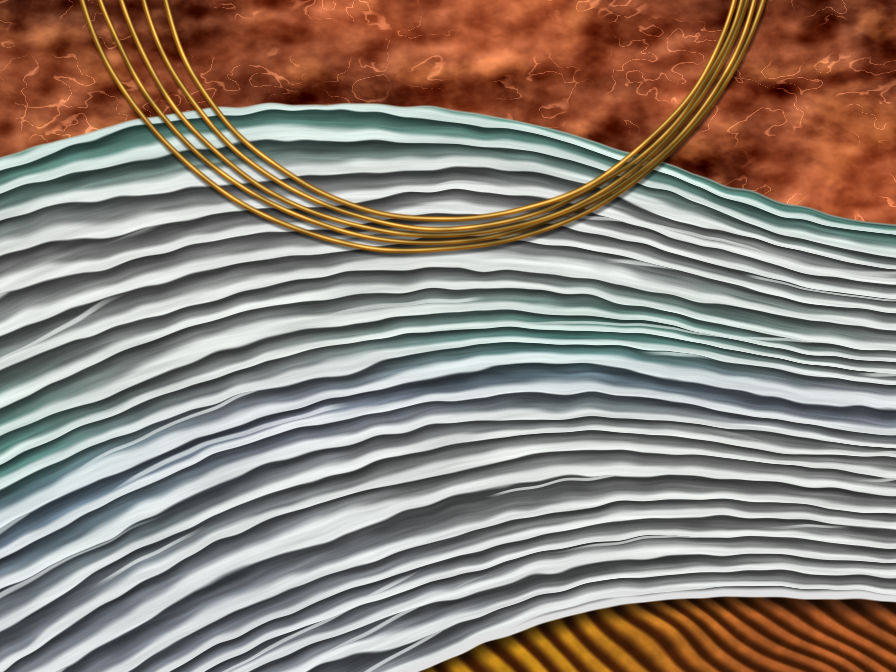
Write a WebGL 1 fragment shader that draws this background.

```glsl
precision highp float;
// Sculpted plaster wave between rust paint and a golden corner, crossed by gold strands.
// Ridges follow a coordinate blended between the wave's two edges; strands are
// interpolated circles, and value noise roughens every surface.
uniform vec2 u_resolution;

float hash(vec2 p) {
  vec3 q = fract(p.xyx * 0.1031);
  q += dot(q, q.yzx + 33.33);
  return fract((q.x + q.y) * q.z);
}

float noise(vec2 p) {
  vec2 i = floor(p), f = fract(p);
  f = f * f * (3.0 - 2.0 * f);
  return mix(mix(hash(i), hash(i + vec2(1, 0)), f.x),
             mix(hash(i + vec2(0, 1)), hash(i + vec2(1, 1)), f.x), f.y);
}

float fbm(vec2 p) {
  float sum = 0.0, amp = 0.5;
  for (int i = 0; i < 5; i++) {
    sum += amp * noise(p);
    p = mat2(1.6, 1.2, -1.2, 1.6) * p + 7.3;
    amp *= 0.5;
  }
  return sum;
}

float topEdge(float x) {
  float left = max(0.47 - x, 0.0), right = max(x - 0.47, 0.0);
  return 0.847 - 0.37 * left * left - 0.175 * smoothstep(0.62, 1.4, x)
       - 0.01 * min(right * 4.0, 1.0);
}

float bottomEdge(float x) {
  float left = max(1.05 - x, 0.0), right = max(x - 1.05, 0.0);
  return 0.111 - 0.86 * left * left / (1.0 + left) - 0.08 * right * right;
}

float blob(vec2 p, vec2 center, vec2 size) {
  vec2 d = (p - center) / size;
  return exp(-dot(d, d));
}

// Rough rust paint, lit from the upper left
vec3 rustPaint(vec2 p) {
  vec2 q = p * vec2(13.0, 19.0);
  float height = fbm(q);
  float relief = height - fbm(q + vec2(-0.22, 0.3));
  vec3 color = mix(vec3(0.31, 0.13, 0.07), vec3(0.65, 0.33, 0.2),
                   smoothstep(0.2, 0.75, fbm(p * vec2(4.0, 7.0) + 3.0)));
  color = mix(color, vec3(0.72, 0.41, 0.2), 0.35 * smoothstep(0.5, 0.75, height));
  color *= 0.85 + 0.25 * smoothstep(0.0, 0.6, p.x);
  float scratch = abs(noise(p * vec2(42.0, 65.0) + 4.0 * height) - 0.5);
  color += vec3(0.25, 0.19, 0.15) * (1.0 - smoothstep(0.0, 0.06, scratch))
         * smoothstep(0.45, 0.65, noise(p * 17.0));
  return color + relief * vec3(0.85, 0.65, 0.5);
}

// Gold and rust furrows fanning down to the right
vec3 goldFurrows(vec2 p) {
  float fan = p.x * 19.0 + p.y * mix(16.0, 36.0, smoothstep(0.7, 1.3, p.x));
  float f = fract(fan + 0.7 * noise(p * vec2(9.0, 16.0)));
  float lit = smoothstep(0.1, 0.6, f) * (1.0 - smoothstep(0.75, 1.0, f));
  vec3 crest = mix(vec3(0.78, 0.55, 0.12), vec3(0.68, 0.36, 0.17), smoothstep(0.75, 1.2, p.x));
  return mix(vec3(0.25, 0.11, 0.03), crest, lit) * (0.75 + 0.5 * fbm(p * 45.0));
}

// Pale crests over creased shadows, with teal and slate tints
vec3 plasterRidges(vec2 p, float t) {
  float phase = t * 23.0 + 1.1 * noise(vec2(p.x * 2.6, t * 9.0))
              + 0.45 * noise(vec2(p.x * 6.0 + 4.0, t * 24.0))
              + 0.1 * noise(vec2(p.x * 28.0, t * 60.0));
  float f = fract(phase);
  float crest = smoothstep(0.45, 0.53, f) * (1.0 - smoothstep(0.76, 1.0, f));
  float shade = 0.5 - 0.27 * smoothstep(0.0, 0.45, f) + 0.27 * smoothstep(0.5, 0.6, f);
  float grain = fbm(vec2(p.x * 9.0, t * 130.0));
  // Thin branches that start and fade between the main ridges
  float branch = abs(fract(t * 15.0 - p.x * 1.6 + noise(vec2(p.x * 4.0, t * 12.0))) - 0.5);
  branch = (1.0 - smoothstep(0.03, 0.09, branch))
         * smoothstep(0.56, 0.72, noise(vec2(p.x * 5.0, t * 20.0) + 9.0));
  float teal = blob(p, vec2(0.0, 0.3), vec2(0.22, 0.13))
             + blob(p, vec2(0.87, 0.49), vec2(0.3, 0.07))
             + 0.9 * smoothstep(0.86, 1.0, t);
  float slate = 0.8 * blob(vec2(t, 0.0), vec2(0.5, 0.0), vec2(0.06, 1.0))
              + 0.6 * blob(p, vec2(0.2, 0.05), vec2(0.5, 0.2));
  vec3 tint = mix(vec3(1.0, 1.01, 1.0), vec3(0.55, 1.02, 0.9), min(teal, 1.0) * 0.8);
  tint = mix(tint, vec3(0.82, 0.91, 1.1), min(slate, 1.0) * 0.7);
  vec3 color = shade * tint * (0.7 + 0.6 * grain);
  vec3 pale = vec3(0.91, 0.92, 0.91) * mix(vec3(1.0), tint, 0.2) * (0.86 + 0.25 * grain);
  return mix(color, pale, max(crest, 0.75 * branch));
}

void main() {
  vec2 p = gl_FragCoord.xy / u_resolution.y;
  float aa = 1.2 / u_resolution.y;
  float rough = 0.006 * (noise(p * 25.0) - 0.5);
  float high = topEdge(p.x) + rough, low = bottomEdge(p.x) + rough;

  // Wave with a pale rim, casting a shadow on the gold corner
  vec3 wave = plasterRidges(p, (p.y - low) / (high - low));
  wave = mix(wave, vec3(0.88), 1.0 - smoothstep(0.008, 0.018, p.y - low));
  wave = mix(wave, vec3(0.7, 0.72, 0.68), 0.7 * (1.0 - smoothstep(0.001, 0.004, high - p.y)));
  vec3 corner = goldFurrows(p) * mix(0.35, 1.0, smoothstep(0.0, 0.03, low - p.y));
  vec3 color = mix(corner, wave, smoothstep(-aa, aa, p.y - low));
  color = mix(color, rustPaint(p), smoothstep(-aa, aa, p.y - high));

  // Five raised strands, spread at the left and gathered at the right
  for (int i = 0; i < 5; i++) {
    float k = float(i) / 4.0;
    vec2 center = mix(vec2(0.628, 1.158), vec2(0.667, 1.109), k);
    float radius = mix(0.531, 0.4375, k) + 0.007 * (noise(p * 9.0 + k * 31.0) - 0.5);
    float d = length(p - center) - radius;
    float shadow = length(p - center + vec2(-0.002, 0.006)) - radius;
    color *= 1.0 - 0.5 * (1.0 - smoothstep(0.001, 0.007, abs(shadow)));
    float glint = 1.0 - smoothstep(0.0, 0.003, abs(d + 0.0008));
    vec3 gold = mix(vec3(0.55, 0.33, 0.06), vec3(0.96, 0.8, 0.43), glint);
    gold *= 0.8 + 0.35 * noise(p * 35.0 + k * 17.0);
    color = mix(color, gold, 1.0 - smoothstep(0.0038 - aa, 0.0038 + aa, abs(d)));
  }
  gl_FragColor = vec4(clamp(color, 0.0, 1.0), 1.0);
}
```
